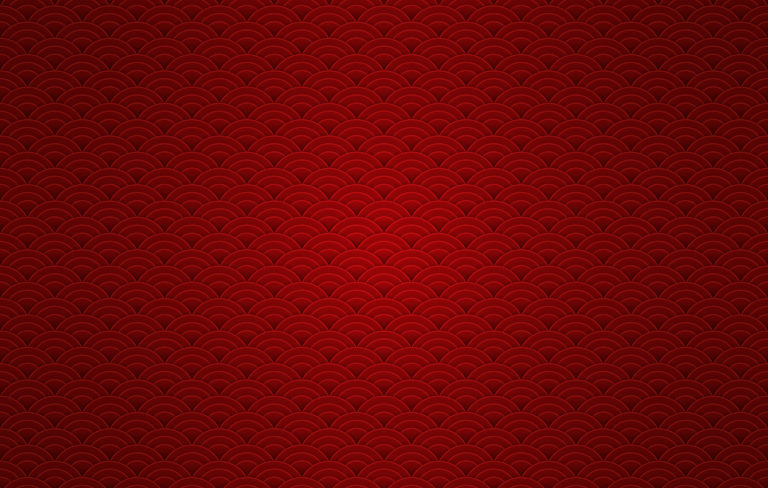
Write a WebGL 2 fragment shader that draws this pattern.

```glsl
#version 300 es
precision highp float;
// Overlapping red wave scales: rows of ringed discs, each row laid over the
// one above it so that three arcs meet at every tip, with thin lit rims.
// A wrapped radial glow lights the middle and lets every edge tile.

uniform vec2 u_resolution;
out vec4 fragColor;

const float PI = 3.14159265;
const vec2 HALF_CELLS = vec2(28.0, 30.0); // 14 scales across, 30 staggered rows
const float ROW_STEP = 0.594;             // row spacing in half scale widths
// Radius at which side neighbours meet exactly on the tip of the next row.
const float RADIUS = (1.0 + ROW_STEP * ROW_STEP) / (2.0 * ROW_STEP);
const float MIDDLE_RING = 0.75 * RADIUS;
const float INNER_RING = 0.49 * RADIUS;
const float RIM_WIDTH = 0.05;
const float SHADOW_REACH = 0.16;

const vec3 FILL_DARK = vec3(0.325, 0.016, 0.012);
const vec3 FILL_LIT = vec3(0.640, 0.022, 0.030);
const vec3 RIM_DARK = vec3(0.450, 0.065, 0.050);
const vec3 RIM_LIT = vec3(0.800, 0.060, 0.080);

// Brightness from 1 at the middle to 0 at the corners, periodic in uv.
float wrappedGlow(vec2 uv) {
    vec2 s = sin(PI * (uv - 0.5));
    float d = sqrt(s.x * s.x + 0.4 * s.y * s.y + 0.006);
    return clamp(1.0 - d / 1.18, 0.0, 1.0);
}

// Smooth line just inside the given radius.
float rimLine(float dist, float radius, float blur) {
    float offset = abs(dist - radius + 0.5 * RIM_WIDTH);
    return 1.0 - smoothstep(0.5 * RIM_WIDTH - 0.5 * blur,
                            0.5 * RIM_WIDTH + 0.5 * blur, offset);
}

// Shade of one band, bright at its outer radius and dark at its inner one.
float bandShade(float dist, float inner, float outer, float depth) {
    return 1.03 - depth * (1.0 - smoothstep(inner, outer, dist));
}

// Colour of one scale at a distance from its centre.
vec3 scaleColor(float dist, vec3 fill, vec3 rim, float blur) {
    float shade = bandShade(dist, 0.0, INNER_RING, 0.30);
    shade = mix(shade, bandShade(dist, INNER_RING, MIDDLE_RING, 0.12),
                smoothstep(-blur, blur, dist - INNER_RING));
    shade = mix(shade, bandShade(dist, MIDDLE_RING, RADIUS, 0.10),
                smoothstep(-blur, blur, dist - MIDDLE_RING));
    float line = max(rimLine(dist, RADIUS, blur),
                 max(rimLine(dist, MIDDLE_RING, blur),
                     rimLine(dist, INNER_RING, blur)));
    return mix(fill * shade, rim, 0.85 * line);
}

// Distance to the nearest scale centre in a row; odd rows shift by half.
float scaleDistance(vec2 p, float row) {
    float x = mod(p.x - row + 1.0, 2.0) - 1.0;
    return length(vec2(x, p.y - row * ROW_STEP));
}

void main() {
    vec2 uv = gl_FragCoord.xy / u_resolution;
    // Lift the rows so that the tips keep their height for this radius.
    vec2 p = uv * HALF_CELLS * vec2(1.0, ROW_STEP) + vec2(0.0, RADIUS - 1.0);
    float blur = HALF_CELLS.x / u_resolution.x;

    float glow = wrappedGlow(uv);
    vec3 fill = mix(FILL_DARK, FILL_LIT, glow);
    vec3 rim = mix(RIM_DARK, RIM_LIT, glow);

    // Paint from the upper row down, so lower rows cover the ones behind.
    float nearestRow = floor(p.y / ROW_STEP);
    vec3 color = fill;
    for (int i = 1; i >= -2; i--) {
        float dist = scaleDistance(p, nearestRow + float(i));
        float shadow = 1.0 - smoothstep(RADIUS, RADIUS + SHADOW_REACH, dist);
        float cover = 1.0 - smoothstep(-0.5 * blur, 0.5 * blur, dist - RADIUS);
        color *= 1.0 - 0.16 * shadow;
        color = mix(color, scaleColor(dist, fill, rim, blur), cover);
    }

    fragColor = vec4(color, 1.0);
}
```
